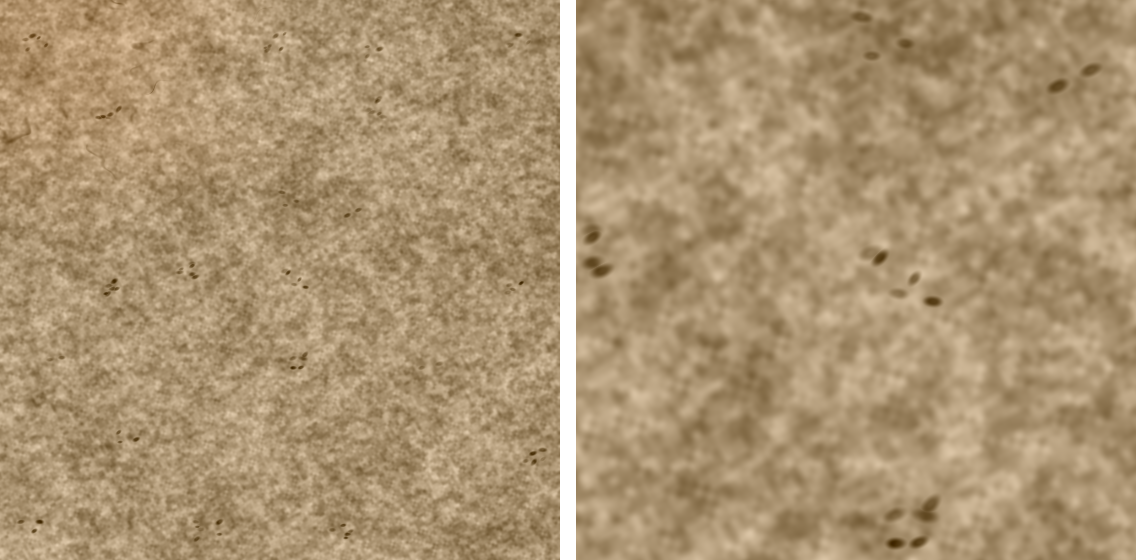
Left: the whole. Right: its middle third, enlarged.
Write a Shadertoy shader that draws this texture.

```glsl
// Dry sandy ground: fine tan grain, soft stains, warm cracked corner, dark pits
#define BASE_COLOR vec3(0.672, 0.581, 0.447)
#define TONE_TINT vec3(1.0, 1.02, 1.08)
#define WARM_SHIFT vec3(0.032, 0.0, -0.018)
#define GRAIN_FREQ 112.0
#define GRAIN_AMOUNT 0.092
#define CLUMP_AMOUNT 0.066
#define STAIN_AMOUNT 0.050
#define CRACK_AMOUNT 0.15
#define PIT_GRID 7.0
#define PIT_CHANCE 0.30
#define PIT_DARKNESS 0.34

float hash(vec2 p) {
    vec3 q = fract(vec3(p.xyx) * 0.1031);
    q += dot(q, q.yzx + 33.33);
    return fract((q.x + q.y) * q.z);
}

// Value noise from -1 to 1
float noise(vec2 p) {
    vec2 i = floor(p), f = fract(p);
    f = f * f * (3.0 - 2.0 * f);
    float low = mix(hash(i), hash(i + vec2(1, 0)), f.x);
    float high = mix(hash(i + vec2(0, 1)), hash(i + vec2(1, 1)), f.x);
    return 2.0 * mix(low, high, f.y) - 1.0;
}

vec2 rotate(vec2 p, float angle) {
    float c = cos(angle), s = sin(angle);
    return vec2(c * p.x + s * p.y, c * p.y - s * p.x);
}

// Fine grain in two sizes, the coarser one a little wider than tall
float grain(vec2 p) {
    float coarse = noise(p * GRAIN_FREQ * vec2(0.92, 1.1) + 17.0);
    float fine = noise(rotate(p, 0.5) * GRAIN_FREQ * 1.75 + 91.0);
    return coarse + 0.7 * fine;
}

// Flattened clumps of grains
float clumps(vec2 p) {
    float small = noise(rotate(p, 0.12) * vec2(46.0, 62.0) + 5.0);
    float large = noise(rotate(p, -0.3) * vec2(20.0, 27.0) + 43.0);
    return small + 0.65 * large;
}

// Broad stains drawn out along a rising diagonal
float stains(vec2 p) {
    vec2 q = rotate(p, 0.45);
    return 0.6 * noise(q * vec2(4.0, 6.0) + 8.0) + 0.55 * noise(q * vec2(8.0, 14.0) + 29.0);
}

// Thin broken lines where warped noise crosses zero
float cracks(vec2 p) {
    vec2 warp = vec2(noise(p * 38.0 + 3.0), noise(p * 38.0 + 71.0));
    float ridge = abs(noise(p * vec2(14.0, 17.0) + 0.45 * warp + 60.0));
    float gaps = smoothstep(-0.2, 0.5, noise(p * 25.0 + 12.0));
    return (1.0 - smoothstep(0.0, 0.15, ridge)) * gaps;
}

// Sparse groups of small slanted pits
float pits(vec2 p) {
    vec2 cell = floor(p * PIT_GRID);
    if (hash(cell + 207.0) > PIT_CHANCE) return 0.0;
    vec2 center = 0.3 + 0.4 * vec2(hash(cell + 13.0), hash(cell + 57.0));
    vec2 local = (fract(p * PIT_GRID) - center) / PIT_GRID;
    float count = 2.0 + floor(5.0 * hash(cell + 81.0));
    float cover = 0.0;
    for (float i = 0.0; i < 6.0; i++) {
        if (i >= count) break;
        vec2 seed = cell * 7.0 + i * 19.0;
        vec2 offset = vec2(hash(seed + 1.0), hash(seed + 2.0)) - 0.5;
        vec2 d = rotate(local - offset * vec2(0.044, 0.034), 1.2 * hash(seed + 3.0) - 0.3);
        float size = mix(0.7, 1.25, hash(seed + 4.0));
        float pit = 1.0 - smoothstep(0.35, 1.4, length(d / vec2(0.0058, 0.0033)) / size);
        cover = max(cover, pit * mix(0.4, 1.0, hash(seed + 5.0)));
    }
    return cover;
}

void mainImage(out vec4 fragColor, in vec2 fragCoord) {
    vec2 p = fragCoord / iResolution.y;

    // Warm patch fading out from the upper left
    float edge = length((p - vec2(0.08, 0.94)) * vec2(1.0, 1.35));
    float warm = 1.0 - smoothstep(0.12, 0.55, edge + 0.07 * noise(p * 7.0));

    // Layered tone
    float tone = GRAIN_AMOUNT * grain(p) * mix(1.0, 0.8, warm);
    tone += CLUMP_AMOUNT * clumps(p);
    tone += STAIN_AMOUNT * stains(p);

    // Scattered darker smudges
    float smudge = smoothstep(0.35, 0.9, noise(rotate(p, 0.3) * vec2(13.0, 20.0) + 150.0));
    tone -= 0.07 * smudge * (0.7 + 0.6 * noise(p * 70.0 + 33.0));

    // Cracks and pits
    tone -= CRACK_AMOUNT * cracks(p) * warm;
    tone -= PIT_DARKNESS * pits(p);

    vec3 color = BASE_COLOR + tone * TONE_TINT + WARM_SHIFT * warm;
    fragColor = vec4(clamp(color, 0.0, 1.0), 1.0);
}
```
